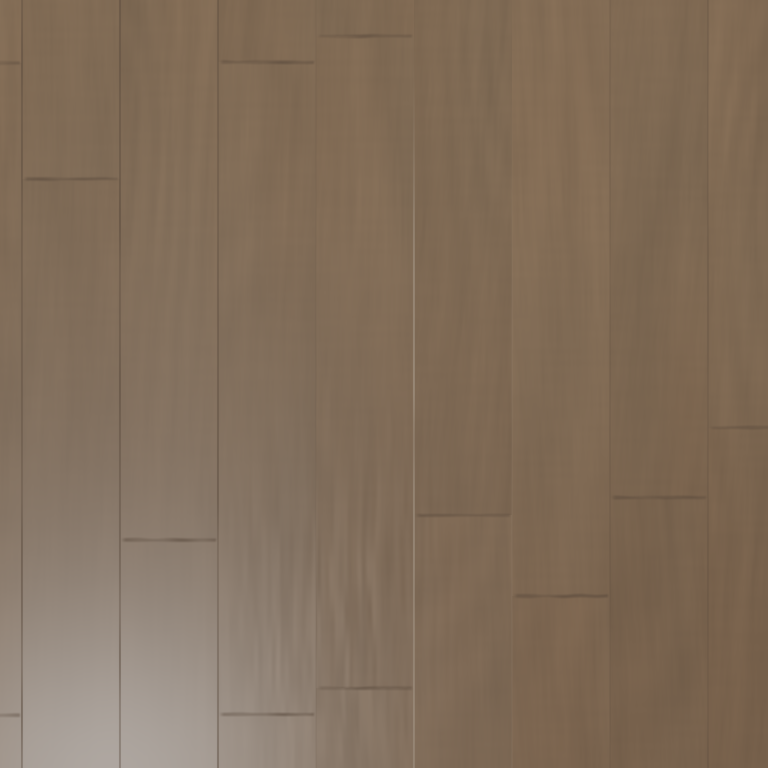
This texture is drawn by a three.js fragment shader. Its source:

```glsl
varying vec2 vUv;

const float PLANK_WIDTH = 0.1276;
const float PLANK_LENGTH = 0.849;
const float FIRST_SEAM = 0.0286;
const float SEAM_WIDTH = 0.0022;
const float JOINT_WIDTH = 0.0042;
const float GRAIN = 0.045;
const float FIGURE = 0.009;
const float PLANK_VARIATION = 0.022;

const vec3 WOOD_DARK = vec3(0.470, 0.382, 0.298);
const vec3 WOOD_LIGHT = vec3(0.505, 0.418, 0.328);
const vec3 HAZE = vec3(0.560, 0.520, 0.490);
const vec3 SHEEN = vec3(0.725, 0.705, 0.690);
const vec3 GROOVE = vec3(0.340, 0.280, 0.230);
const vec3 LIT_EDGE = vec3(0.660, 0.610, 0.550);

// Nine columns from left to right: end joint heights, and seam strength
// on each left edge, where a negative seam catches the light.
const mat3 JOINT_HEIGHT = mat3(0.069, 0.767, 0.297, 0.070, 0.104, 0.329, 0.224, 0.352, 0.443);
const mat3 SEAM_STRENGTH = mat3(0.0, 0.5, 0.5, 0.45, 0.1, -0.6, -0.08, 0.2, 0.26);

float hash(vec2 p) {
  vec3 q = fract(p.xyx * vec3(0.1031, 0.1030, 0.0973));
  q += dot(q, q.yzx + 33.33);
  return fract((q.x + q.y) * q.z);
}

float noise(vec2 p) {
  vec2 i = floor(p), f = fract(p);
  f = f * f * (3.0 - 2.0 * f);
  return mix(mix(hash(i), hash(i + vec2(1.0, 0.0)), f.x),
             mix(hash(i + vec2(0.0, 1.0)), hash(i + 1.0), f.x), f.y);
}

float fbm(vec2 p) {
  float sum = 0.0, amp = 0.5;
  for (int i = 0; i < 4; i++) {
    sum += amp * noise(p);
    p = p * 2.03 + 17.1;
    amp *= 0.5;
  }
  return sum;
}

vec3 oneHot(float i) {
  return 1.0 - min(abs(vec3(0.0, 1.0, 2.0) - i), 1.0);
}

float pick(mat3 values, float i) {
  float row = floor((i + 0.5) / 3.0);
  return dot(values * oneHot(row), oneHot(i - 3.0 * row));
}

float line(float d, float width) {
  return 1.0 - smoothstep(0.0, width, d);
}

float glow(vec2 p, vec2 center, vec2 radius) {
  vec2 q = (p - center) / radius;
  return exp(-dot(q, q));
}

void main() {
  vec2 p = vUv;

  // Plank layout
  float across = (p.x - FIRST_SEAM) / PLANK_WIDTH + 1.0;
  float column = floor(across);
  float local = across - column;
  float along = (p.y - pick(JOINT_HEIGHT, column)) / PLANK_LENGTH;
  vec2 plank = vec2(column, floor(along) + 5.0);
  float seed = hash(plank + 3.7);
  vec2 shift = vec2(seed * 61.0, hash(plank + 9.2) * 47.0);

  // Wood tone, slanted figure and fine grain
  vec3 color = mix(WOOD_DARK, WOOD_LIGHT, smoothstep(0.05, 0.8, p.y));
  vec2 slanted = vec2(p.x + (seed - 0.5) * 0.25 * p.y, p.y);
  float broad = fbm(slanted * vec2(8.0, 2.0) + shift);
  float bend = noise(slanted * vec2(7.0, 2.5) + shift);
  float rings = sin(26.0 * bend + 8.0 * local);
  float streaks = fbm(slanted * vec2(95.0, 5.0) + shift + bend) - 0.47;
  float fibres = noise(p * vec2(270.0, 22.0) + shift) - 0.5;
  float ripple = noise(p * vec2(18.0, 130.0) + shift) - 0.5;
  float tone = (seed - 0.5) * PLANK_VARIATION + (broad - 0.47) * 0.07;
  tone += GRAIN * (streaks + 0.3 * fibres + 0.2 * ripple) + FIGURE * rings;
  color *= 1.0 + 1.4 * tone;
  color += vec3(0.008, 0.0, -0.004) * (noise(p * vec2(16.0, 3.0) + shift) - 0.5);

  // Cool haze and window sheen, stepped slightly by the tilt of each plank
  float centerX = FIRST_SEAM + (column - 0.5) * PLANK_WIDTH;
  vec2 s = vec2(mix(p.x, centerX, 0.25), p.y);
  color = mix(color, HAZE, 0.42 * glow(s, vec2(0.18, 0.22), vec2(0.36, 0.46)));
  color = mix(color, SHEEN, 0.82 * glow(s, vec2(0.14, -0.02), vec2(0.27, 0.26)));

  // Raised pores catch light at the rim of the sheen
  float rim = glow(p, vec2(0.44, 0.19), vec2(0.13, 0.22));
  float pores = noise(p * vec2(170.0, 13.0) + shift + broad * 4.0) - 0.5;
  color += 0.06 * rim * pores;

  // Long seams
  float edge = floor(across + 0.5);
  float strength = pick(SEAM_STRENGTH, edge);
  float seam = line(abs(across - edge) * PLANK_WIDTH, SEAM_WIDTH);
  seam *= 0.7 + 0.6 * noise(vec2(edge * 7.3, p.y * 14.0));
  float lit = max(-strength, 0.0) * (1.0 - smoothstep(0.6, 0.95, p.y));
  color = mix(color, GROOVE, seam * max(strength, 0.0));
  color = mix(color, LIT_EDGE, seam * lit);

  // End joints, soft and slightly uneven
  float wobble = 0.0015 * (noise(vec2(p.x * 45.0, seed * 30.0)) - 0.5);
  float fromJoint = abs((fract(along + 0.5) - 0.5) * PLANK_LENGTH + wobble);
  float wear = 0.26 + 0.3 * noise(vec2(p.x * 38.0, column * 5.0));
  float inset = smoothstep(0.0, 0.07, local) * smoothstep(0.0, 0.04, 1.0 - local);
  color = mix(color, GROOVE, line(fromJoint, JOINT_WIDTH) * wear * inset);

  gl_FragColor = vec4(color, 1.0);
}
```
